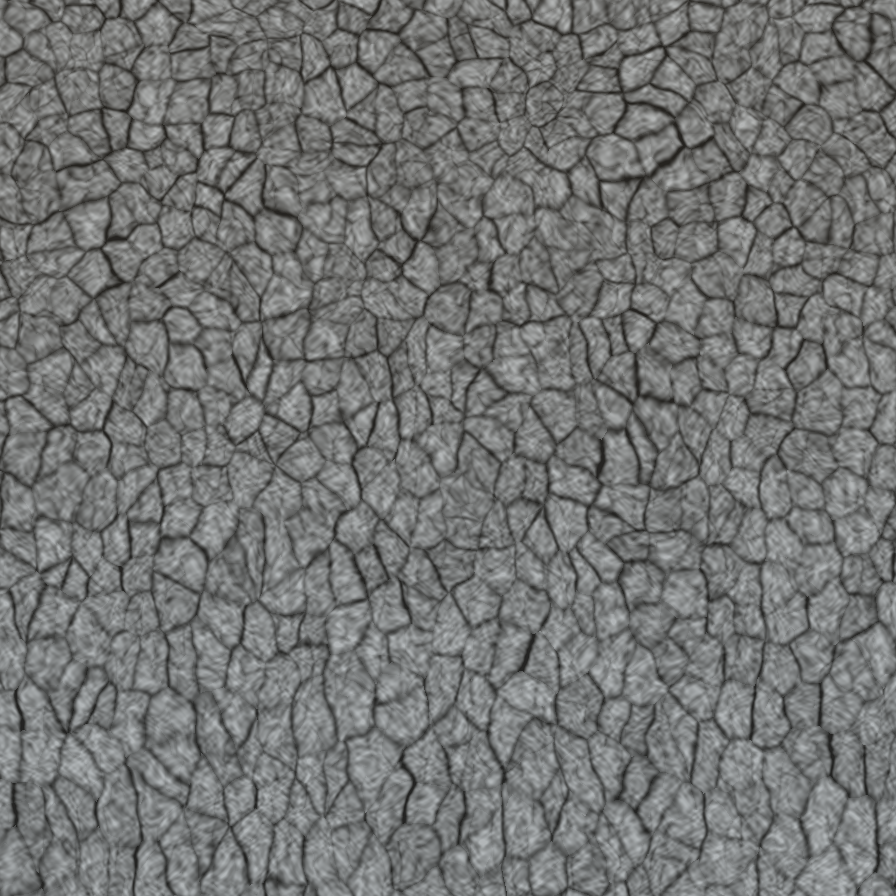
Write a WebGL 1 fragment shader that draws this texture.

```glsl
precision highp float;
// Grey wrinkled hide: irregular cells parted by dark creases, drawn out vertically towards the bottom.

uniform vec2 u_resolution;

#define CELLS_ACROSS 27.0
#define ROWS_BOTTOM 16.0
#define ROWS_GAIN 6.5
#define CREASE_WIDTH 0.075
#define CREASE_DEPTH 0.33
#define FINE_DEPTH 0.12
#define GRAIN_DEPTH 0.17
#define BASE_TONE 0.535
#define DARK_COLOR vec3(0.205, 0.203, 0.193)
#define LIGHT_COLOR vec3(0.62, 0.63, 0.63)

vec2 hash2(vec2 p) {
  vec3 q = fract(p.xyx * vec3(0.1031, 0.1030, 0.0973));
  q += dot(q, q.yzx + 33.33);
  return fract((q.xx + q.yz) * q.zy);
}

float cornerSlope(vec2 corner, vec2 offset) {
  float angle = 6.2832 * hash2(corner).x;
  return dot(vec2(cos(angle), sin(angle)), offset);
}

float gradientNoise(vec2 p) {
  vec2 i = floor(p), f = p - i;
  vec2 u = f * f * f * (f * (f * 6.0 - 15.0) + 10.0);
  vec2 e = vec2(1.0, 0.0);
  return mix(
    mix(cornerSlope(i, f), cornerSlope(i + e, f - e), u.x),
    mix(cornerSlope(i + e.yx, f - e.yx), cornerSlope(i + 1.0, f - 1.0), u.x), u.y);
}

vec2 noisePair(vec2 p) {
  return vec2(gradientNoise(p), gradientNoise(p + vec2(37.4, 91.7)));
}

vec2 rotate(vec2 p, float angle) {
  float c = cos(angle), s = sin(angle);
  return vec2(c * p.x - s * p.y, s * p.x + c * p.y);
}

// Voronoi creases: x = crease darkness, y = distance to the border, z = cell value.
vec3 creases(vec2 p, float width, float upright) {
  vec2 home = floor(p), f = p - home;
  vec2 nearCell = vec2(0.0), nearPoint = vec2(0.0);
  float nearest = 9.0;
  for (int y = -1; y <= 1; y++) {
    for (int x = -1; x <= 1; x++) {
      vec2 cell = vec2(float(x), float(y));
      vec2 point = cell + hash2(home + cell) - f;
      float d = dot(point, point);
      if (d < nearest) {
        nearest = d;
        nearCell = cell;
        nearPoint = point;
      }
    }
  }
  float dark = 0.0, border = 9.0;
  for (int y = -2; y <= 2; y++) {
    for (int x = -2; x <= 2; x++) {
      vec2 cell = nearCell + vec2(float(x), float(y));
      vec2 point = cell + hash2(home + cell) - f;
      vec2 across = point - nearPoint;
      if (dot(across, across) > 0.0001) {
        vec2 normal = normalize(across);
        float d = dot(0.5 * (nearPoint + point), normal);
        // Both sides of a border share one strength; flat borders fade where cells are tall.
        float strength = mix(0.25, 1.1, hash2(2.0 * home + cell + nearCell + 150.0).x);
        strength *= 1.0 - 0.55 * upright * abs(normal.y);
        dark = max(dark, strength * exp(-d * d / (width * width)));
        border = min(border, d);
      }
    }
  }
  return vec3(dark, border, hash2(home + nearCell + 71.0).y);
}

void main() {
  vec2 uv = gl_FragCoord.xy / u_resolution;
  float pixel = 1.0 / min(u_resolution.x, u_resolution.y);
  float upright = 1.0 - smoothstep(0.1, 0.85, uv.y);

  // Bend the sheet, then stretch its lower rows.
  vec2 bent = uv + 0.022 * noisePair(uv * 7.0 + 5.0) + 0.006 * noisePair(uv * 38.0 + 60.0);
  vec2 sheet = vec2(CELLS_ACROSS * bent.x, (ROWS_BOTTOM + ROWS_GAIN * bent.y) * bent.y) + 20.0;

  // Main creases vary in weight; a finer net splits some of the cells.
  float patches = gradientNoise(uv * 9.0 + 30.0);
  float width = max(CREASE_WIDTH * (1.0 + 0.5 * patches), pixel * CELLS_ACROSS);
  vec3 main_net = creases(sheet, width, upright);
  vec3 fine_net = creases(sheet * 1.9 + 40.0, 1.6 * width, upright);

  // Fine grain: two slanted hatches over a soft mottle.
  float grain = gradientNoise(rotate(bent, 0.75) * vec2(95.0, 185.0) + 300.0)
              + gradientNoise(rotate(bent, -0.65) * vec2(95.0, 185.0) + 500.0)
              + 0.7 * gradientNoise(bent * vec2(75.0, 55.0) + 200.0);

  float tone = BASE_TONE + 0.025 * upright + 0.06 * patches;
  tone += 0.07 * (main_net.z - 0.5) + 0.05 * (fine_net.z - 0.5);
  tone -= CREASE_DEPTH * (0.85 + 0.25 * upright + 0.5 * patches) * main_net.x;
  tone -= 0.07 * exp(-main_net.y / 0.12);
  tone -= FINE_DEPTH * fine_net.x * (1.0 - main_net.x);
  tone += GRAIN_DEPTH * grain * (1.0 - 0.5 * min(main_net.x, 1.0));

  // Tone to colour, warmer above and cooler below.
  float level = clamp((tone - 0.2) / 0.43, -0.15, 1.2);
  vec3 color = mix(DARK_COLOR, LIGHT_COLOR, level);
  color += vec3(-0.010, 0.0, 0.010) * (upright - 0.4);
  gl_FragColor = vec4(color, 1.0);
}
```
